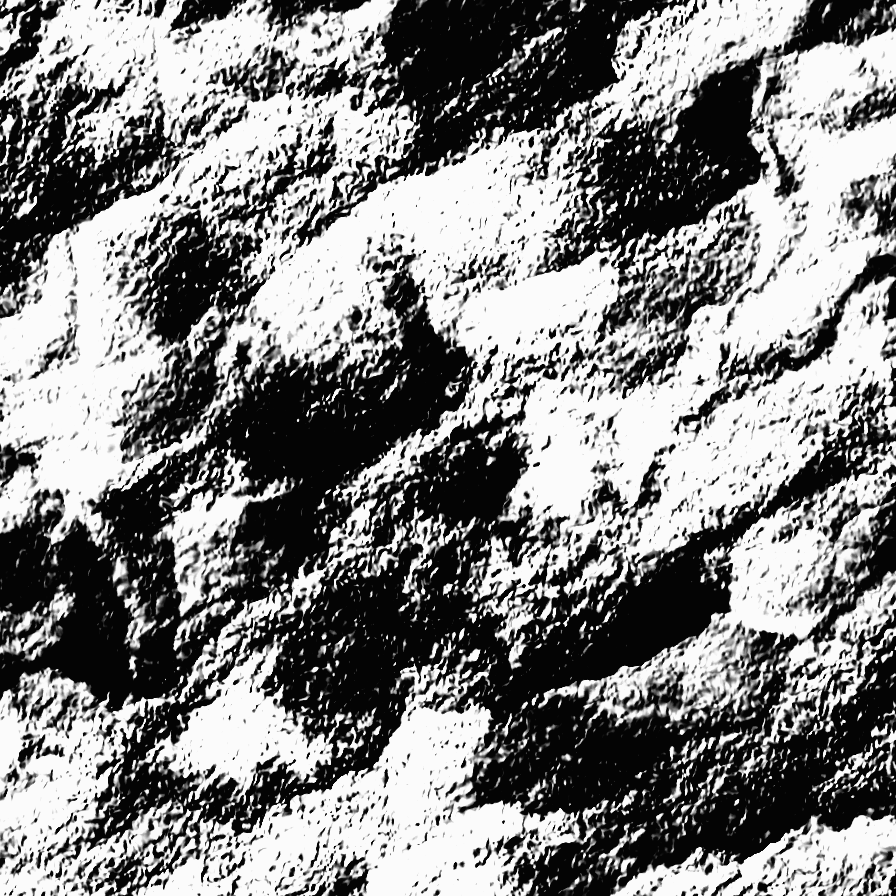
A WebGL 1 fragment shader for this texture:

```glsl
precision highp float;
// Rough slanting rock strata in stark black and white, broken into ledges, cracks and grain.
uniform vec2 u_resolution;

const vec3 INK = vec3(0.015);
const vec3 PAPER = vec3(0.985);
const float STRATA_ANGLE = 0.55;
const float FRACTURE_ANGLE = 1.3;

float hash(vec2 cell) {
  vec3 v = fract(cell.xyx * 0.1031);
  v += dot(v, v.yzx + 33.33);
  return fract((v.x + v.y) * v.z);
}

// Coordinates along and across a direction
vec2 turn(vec2 p, float angle) {
  float c = cos(angle), s = sin(angle);
  return vec2(c * p.x + s * p.y, c * p.y - s * p.x);
}

float noise(vec2 p) {
  vec2 i = floor(p), f = fract(p);
  f = f * f * (3.0 - 2.0 * f);
  float low = mix(hash(i), hash(i + vec2(1.0, 0.0)), f.x);
  float high = mix(hash(i + vec2(0.0, 1.0)), hash(i + vec2(1.0, 1.0)), f.x);
  return mix(low, high, f.y);
}

float fbm(vec2 p) {
  float sum = 0.0, gain = 0.5;
  for (int octave = 0; octave < 5; octave++) {
    sum += gain * noise(p);
    p = turn(p, 0.7) * 2.05 + 13.7;
    gain *= 0.5;
  }
  return sum / 0.97;
}

// Two independent offsets, centred on zero
vec2 wobble(vec2 p) {
  return vec2(fbm(p + 20.0), fbm(p + 60.0)) - 0.5;
}

// Cellular plates: each has its own tone and brightens towards its upper edge
float plates(vec2 p, float sharpness, float slope) {
  vec2 i = floor(p), f = fract(p);
  float sum = 0.0, total = 1e-30;
  for (int y = -1; y <= 1; y++) {
    for (int x = -1; x <= 1; x++) {
      vec2 o = vec2(float(x), float(y));
      vec2 cell = i + o + 50.0;
      vec2 d = f - o - vec2(hash(cell), hash(cell + 71.3));
      float weight = exp(-sharpness * dot(d, d));
      sum += weight * (hash(cell + 137.9) - 0.5 + slope * d.y);
      total += weight;
    }
  }
  return sum / total;
}

// Side-lit bumps, slightly stretched along the given angle
float grain(vec2 p, float frequency, float angle) {
  vec2 q = turn(p, angle) * frequency * vec2(0.72, 1.0) + 400.0;
  vec2 light = vec2(0.1, 0.45);
  return noise(q - light) - noise(q + light);
}

// Winding crack: a dark line beside a lit rim
float crack(vec2 p, float width) {
  float s = (fbm(p) - 0.5) / width;
  return s * exp(-s * s);
}

void main() {
  vec2 p = gl_FragCoord.xy / min(u_resolution.x, u_resolution.y);

  // Ragged outlines
  vec2 warp = wobble(p * 7.0);
  vec2 chips = wobble(p * 45.0);
  vec2 rock = p + 0.10 * warp + 0.016 * chips;
  vec2 strata = turn(rock, STRATA_ANGLE);
  vec2 fracture = turn(rock, FRACTURE_ANGLE);

  // Broad light and shade
  float tone = 1.5 * plates(strata * vec2(3.6, 10.0) + 3.0, 55.0, 0.55);
  tone += 0.8 * plates(strata * vec2(8.0, 18.0) + 9.0, 45.0, 0.5);
  tone += 0.95 * plates(fracture * vec2(4.5, 9.0) + 23.0, 50.0, 0.4);
  tone += 0.9 * (fbm(strata * vec2(6.0, 13.0) + 40.0) - 0.5);

  // Cracks, present only in places
  float broken = smoothstep(0.4, 0.65, noise(p * 6.0 + 31.0));
  tone += 1.9 * broken * crack(strata * vec2(3.0, 7.0) + 80.0, 0.07);
  tone += 1.9 * (1.0 - broken) * crack(fracture * vec2(3.5, 6.0) + 110.0, 0.06);

  // Grit in three sizes; lumps and roughness vary from place to place
  float lumpy = smoothstep(0.4, 0.8, noise(p * 5.0 + 17.0));
  float rough = mix(0.65, 1.25, smoothstep(0.25, 0.75, noise(strata * vec2(5.0, 11.0) + 7.0)));
  vec2 grit = p + 0.012 * chips;
  float grains = 1.3 * grain(grit, 290.0, 1.35);
  grains += 1.15 * grain(grit, 165.0, 1.0);
  grains += mix(0.35, 1.3, lumpy) * grain(grit, 85.0, 0.8);
  tone += rough * grains;

  float lit = smoothstep(-0.43, 0.43, tone + 0.05);
  gl_FragColor = vec4(mix(INK, PAPER, lit), 1.0);
}
```
